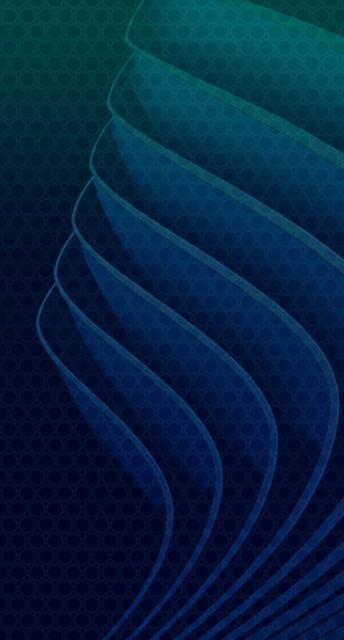
Give the GLSL for this background, as a WebGL 2 fragment shader.

```glsl
#version 300 es
precision highp float;
uniform vec2 u_resolution;
out vec4 outColor;

// Three-stop vertical gradient, y runs from 0 (top) to 1 (bottom)
vec3 ramp(float y, vec3 top, vec3 middle, vec3 bottom) {
  return mix(mix(top, middle, smoothstep(0.0, 0.42, y)), bottom, smoothstep(0.3, 0.85, y));
}

// Leftmost point of fold k
vec2 foldTip(float k) {
  return vec2(0.056 + 0.0277 * k, 0.505 - 0.0755 * k - 0.0026 * k * k);
}

// Horizontal place of fold k at height y: hook, S-shaped sweep, then tail
float foldX(float k, float y) {
  vec2 tip = foldTip(k);
  float turnY = 0.807 - 0.0586 * k;
  float reach = 0.204 + 0.0443 * k + 0.0044 * k * k;
  float tailX = 0.159 + 0.0371 * k;
  float hook = 0.0286 * pow(max(tip.y - y, 0.0) / 0.0625, 1.6);
  float s = clamp((y - tip.y) / (turnY - tip.y), 0.0, 1.0);
  float bend = max(0.87 - 0.0017 * k * k * k, 0.25);
  float sweep = 0.5 - 0.5 * cos(3.14159 * pow(s, bend));
  float t = max(y - turnY, 0.0) / (1.0 - turnY);
  return tip.x + hook + reach * sweep - (tip.x + reach - tailX) * pow(t, 1.8);
}

// Approximate signed distance to fold k, positive on its right
float foldDistance(float k, vec2 p) {
  float h = 0.002;
  float slope = (foldX(k, p.y + h) - foldX(k, p.y - h)) / (2.0 * h);
  return (p.x - foldX(k, p.y)) / sqrt(1.0 + slope * slope);
}

float foldWidth(float k, float y) {
  float tipY = foldTip(k).y;
  float full = min(0.0104 + 0.0004 * k * k, 0.026);
  float grow = smoothstep(tipY - 0.05, tipY + 0.14, y);
  return mix(0.003, full, grow) * mix(1.0, 0.65, smoothstep(0.78, 1.0, y));
}

// Distance to the nearest point of a triangular lattice with unit spacing
float latticeDistance(vec2 q) {
  vec2 cell = vec2(1.0, 1.73205);
  vec2 a = mod(q, cell) - 0.5 * cell;
  vec2 b = mod(q + 0.5 * cell, cell) - 0.5 * cell;
  return min(length(a), length(b));
}

float ringLine(float d, float radius, float aa) {
  return 1.0 - smoothstep(0.02, 0.05 + aa, abs(d - radius));
}

// Large rings with small rings in the gaps
float ringPattern(vec2 p, float px) {
  float spacing = 0.0287;
  vec2 q = p / spacing;
  vec2 gap = vec2(0.0, 0.57735);
  float aa = px / spacing;
  float small = min(latticeDistance(q + gap), latticeDistance(q - gap));
  return max(ringLine(latticeDistance(q), 0.42, aa), ringLine(small, 0.16, aa));
}

// Left limit of the lit cloth under fold k
float clothMask(float k, vec2 p) {
  vec2 tip = foldTip(k);
  float e = max(p.y - tip.y - 0.068, -0.1);
  float edge = tip.x + 0.0326 - 0.0046 * k + 0.4 * e + 1.23 * e * e;
  return smoothstep(0.0, 0.003 + 0.1 * max(e, 0.0), p.x - edge);
}

void main() {
  vec2 p = vec2(gl_FragCoord.x, u_resolution.y - gl_FragCoord.y) / u_resolution.y;
  float px = 1.0 / u_resolution.y;

  vec3 backdrop = ramp(p.y, vec3(0.0, 0.24, 0.24), vec3(0.0, 0.045, 0.15), vec3(0.0, 0.015, 0.14));
  vec3 shadow = ramp(p.y, vec3(0.0, 0.23, 0.27), vec3(0.0, 0.065, 0.185), vec3(0.0, 0.02, 0.15));
  vec3 cloth = ramp(p.y, vec3(0.01, 0.36, 0.39), vec3(0.0, 0.17, 0.34), vec3(0.01, 0.06, 0.26));
  vec3 band = ramp(p.y, vec3(0.0, 0.39, 0.37), vec3(0.07, 0.29, 0.41), vec3(0.02, 0.14, 0.37));
  vec3 color = backdrop;

  // Cloth between neighbouring folds, lit below the upper one
  for (int i = 0; i < 7; i++) {
    float k = float(i);
    float below = foldDistance(k - 1.0, p);
    float above = -foldDistance(k, p);
    float inside = smoothstep(-px, px, below) * smoothstep(-px, px, above);
    float lift = max(below, 0.0) / (max(below, 0.0) + max(above, 0.0) + 1e-5);
    float light = smoothstep(0.02, 0.85, lift) * (1.0 - 0.8 * smoothstep(0.68, 0.95, p.y));
    vec3 lining = mix(backdrop, cloth, i > 0 ? 0.14 : 0.0);
    vec3 lit = mix(shadow, cloth, light);
    color = mix(color, mix(lining, lit, clothMask(k, p)), inside);
  }

  // Bright ribbon along every fold, hidden behind the next one
  for (int i = 0; i < 10; i++) {
    float k = float(i);
    float width = foldWidth(k, p.y);
    float d = foldDistance(k, p);
    float body = smoothstep(-px, px, d) * smoothstep(-px, px, width - d);
    float rim = 1.0 - smoothstep(0.0, 1.5 * px + 0.001, abs(d - width));
    float visible = smoothstep(-px, px, -foldDistance(k + 1.0, p));
    float strength = mix(0.82, 0.6, smoothstep(3.0, 8.0, k) * smoothstep(0.6, 0.9, p.y));
    color = mix(color, band, body * visible * strength);
    color += vec3(0.05, 0.07, 0.09) * rim * visible * smoothstep(0.2, 0.4, p.y) * (1.0 - smoothstep(0.75, 0.95, p.y));
  }

  // Faint ring texture over everything
  color += vec3(0.015, 0.035, 0.035) * ringPattern(p, px);
  outColor = vec4(color, 1.0);
}
```
